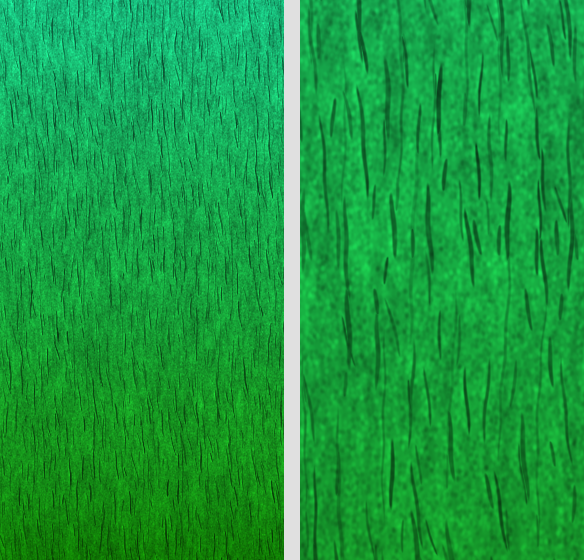
Left, the full canvas; right, a detail of the centre.
Reproduce this texture procedurally as a WebGL 1 fragment shader.

```glsl
precision highp float;
uniform vec2 u_resolution;

float hash(vec2 cell, float seed) {
  vec3 q = fract(vec3(cell.xyx) * vec3(0.1031, 0.1030, 0.0973) + seed * 0.137);
  q += dot(q, q.yzx + 33.33);
  return fract((q.x + q.y) * q.z);
}

// Cellular noise: soft bumps of random sign, one per cell
float bumps(vec2 p, float seed) {
  vec2 base = floor(p);
  float sum = 0.0;
  for (int j = -1; j <= 1; j++) {
    for (int i = -1; i <= 1; i++) {
      vec2 cell = base + vec2(float(i), float(j));
      vec2 center = cell + vec2(hash(cell, seed), hash(cell, seed + 1.0));
      vec2 d = p - center;
      float w = max(0.0, 1.0 - dot(d, d));
      sum += w * w * (hash(cell, seed + 2.0) * 2.0 - 1.0);
    }
  }
  return sum;
}

// Scattered leaning cracks: x = dark groove, y = lit lip beside it
vec2 cracks(vec2 p, vec2 size, float width, float lean, float density, float seed) {
  vec2 base = floor(p / size);
  float soft = max(0.0014, 0.5 / u_resolution.x);
  vec2 result = vec2(0.0);
  for (int j = -1; j <= 1; j++) {
    for (int i = -1; i <= 1; i++) {
      vec2 cell = base + vec2(float(i), float(j));
      vec2 jitter = vec2(hash(cell, seed), hash(cell, seed + 1.0));
      vec2 d = p - (cell + 0.1 + 0.8 * jitter) * size;
      float pick = hash(cell, seed + 2.0);
      float tilt = lean * (hash(cell, seed + 3.0) * 1.2 - 0.2);
      float halfLength = size.y * mix(0.2, 0.55, hash(cell, seed + 4.0));
      float t = d.y / halfLength;
      float bend = 0.0010 * sin(d.y * 80.0 + pick * 40.0);
      float across = d.x + tilt * d.y + bend;
      float taper = max(0.0, 1.0 - t * t);
      float w = width * sqrt(taper) * mix(0.6, 1.1, jitter.y);
      float strength = step(pick, density) * smoothstep(0.0, 0.35, taper)
                     * mix(0.5, 1.0, jitter.x);
      float groove = 1.0 - smoothstep(w - soft, w + soft, abs(across));
      float lip = 1.0 - smoothstep(0.0, width + soft, abs(across + w + width));
      result = max(result, strength * vec2(groove, lip));
    }
  }
  return result;
}

// Vertical wash from deep green at the foot to sea green at the top
vec3 wash(float v) {
  vec3 foot = vec3(0.060, 0.470, 0.005);
  vec3 low = vec3(0.085, 0.575, 0.105);
  vec3 middle = vec3(0.085, 0.635, 0.255);
  vec3 top = vec3(0.095, 0.745, 0.500);
  vec3 color = mix(foot, low, smoothstep(-0.06, 0.22, v));
  color = mix(color, middle, smoothstep(0.15, 0.58, v));
  return mix(color, top, smoothstep(0.48, 1.08, v));
}

void main() {
  vec2 p = gl_FragCoord.xy / u_resolution.x;
  float v = gl_FragCoord.y / u_resolution.y;

  // Gentle wander of the wood fibres
  vec2 q = p;
  q.x += 0.007 * sin(p.y * 7.0 + p.x * 5.0) + 0.002 * sin(p.y * 19.0 - p.x * 13.0);

  // Mottling, streaks and fine grain
  float patches = bumps(q * vec2(11.0, 6.0), 3.0);
  float streaks = bumps(q * vec2(42.0, 11.0), 11.0);
  float fibres = bumps(q * vec2(130.0, 38.0), 19.0);
  float grain = bumps(p * vec2(250.0, 190.0), 27.0);
  float shade = 1.0 + 0.03 * patches + 0.08 * streaks + 0.10 * fibres + 0.14 * grain;

  // Faint furrows, long splits and short slanted nicks
  vec2 furrows = cracks(q, vec2(0.046, 0.36), 0.0020, 0.03, 0.95, 35.0);
  vec2 splits = cracks(q, vec2(0.042, 0.135), 0.0027, 0.15, 0.92, 43.0);
  vec2 nicks = cracks(q, vec2(0.034, 0.075), 0.0022, 0.26, 0.75, 51.0);
  float groove = max(max(0.5 * furrows.x, splits.x), 0.85 * nicks.x);
  float lip = max(max(0.5 * furrows.y, splits.y), 0.8 * nicks.y);
  groove *= 0.9 + 0.3 * fibres;

  shade *= 1.0 + 0.12 * lip * (1.0 - groove);
  shade *= 1.0 - 0.60 * clamp(groove, 0.0, 1.0);
  gl_FragColor = vec4(clamp(wash(v) * shade, 0.0, 1.0), 1.0);
}
```
